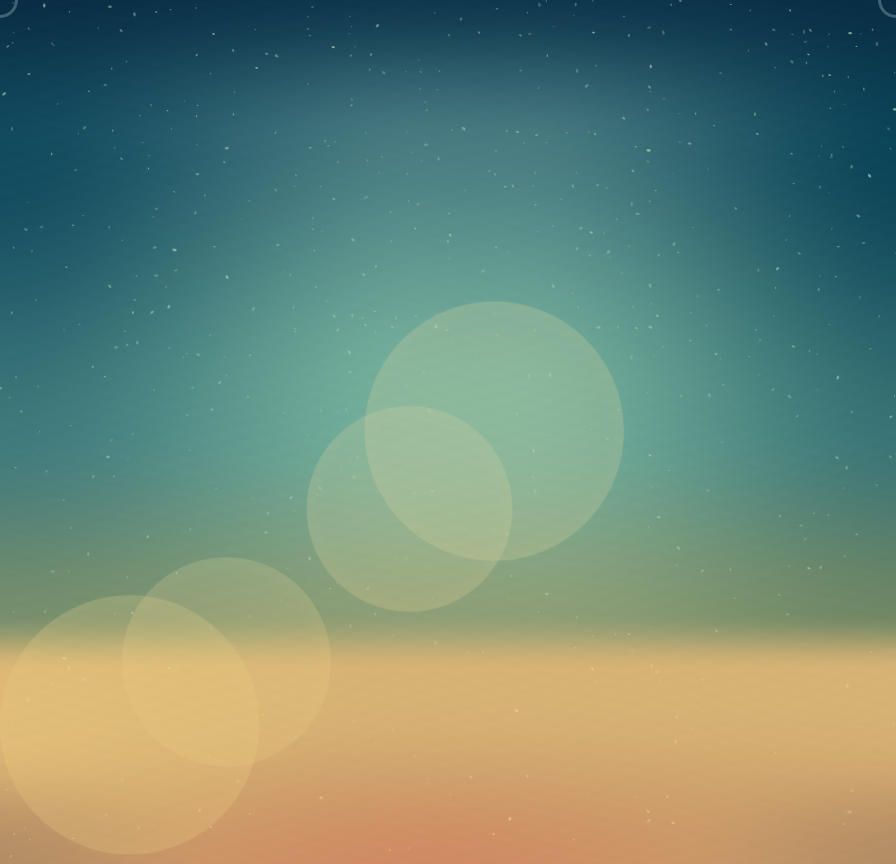
Reproduce this background procedurally as a Shadertoy shader.

```glsl
vec2 hash2(vec2 p) {
    vec3 q = fract(vec3(p.xyx) * vec3(0.1031, 0.1030, 0.0973));
    q += dot(q, q.yzx + 33.33);
    return fract((q.xx + q.yz) * q.zy);
}

float glow(vec2 p, vec2 center, vec2 size) {
    vec2 d = (p - center) / size;
    return exp(-dot(d, d));
}

vec3 sky(vec2 u) {
    float high = smoothstep(0.54, 0.89, u.y);
    float top = smoothstep(0.83, 1.03, u.y);
    float haze = 1.0 - smoothstep(0.26, 0.51, u.y);

    vec3 middle = mix(vec3(0.46, 0.69, 0.61), vec3(0.27, 0.47, 0.50), high);
    middle = mix(middle, vec3(0.04, 0.20, 0.29), top);
    middle = mix(middle, vec3(0.56, 0.62, 0.46), haze);

    vec3 side = mix(vec3(0.25, 0.48, 0.49), vec3(0.07, 0.29, 0.37), smoothstep(0.46, 0.83, u.y));
    side = mix(side, vec3(0.03, 0.17, 0.26), top);
    side = mix(side, vec3(0.47, 0.56, 0.42), haze);

    // The right side stays a little darker than the left
    float edge = smoothstep(0.04, 0.53, abs(u.x - 0.52));
    return mix(middle, side, edge) - 0.03 * smoothstep(0.6, 1.0, u.x) * (1.0 - top);
}

vec3 ground(vec2 u) {
    vec3 color = mix(vec3(0.79, 0.61, 0.41), vec3(0.84, 0.70, 0.46), smoothstep(0.0, 0.20, u.y));
    color = mix(color, vec3(0.82, 0.53, 0.38), 0.85 * glow(u, vec2(0.47, -0.02), vec2(0.27, 0.10)));
    color = mix(color, vec3(0.88, 0.74, 0.46), 0.7 * glow(u, vec2(0.0, 0.18), vec2(0.22, 0.10)));
    float corner = smoothstep(0.25, 0.52, abs(u.x - 0.5)) * (1.0 - smoothstep(0.0, 0.13, u.y));
    return mix(color, vec3(0.66, 0.53, 0.39), 0.7 * corner);
}

float disc(vec2 p, vec2 center, float radius, float px) {
    float d = length(p - center) - radius;
    float fill = 1.0 - smoothstep(-px, px, d);
    return fill * (0.85 + 0.15 * smoothstep(-0.025, 0.0, d));
}

// One jittered, tilted fleck per cell, thinned by slow waves
float specks(vec2 p, float cells, float amount, float px) {
    vec2 id = floor(p * cells);
    vec2 a = hash2(id + cells);
    vec2 b = hash2(id + cells + 71.7);
    vec2 d = (fract(p * cells) - 0.2 - 0.6 * a) / cells;
    float angle = 6.283 * b.x;
    d = mat2(cos(angle), -sin(angle), sin(angle), cos(angle)) * d;
    float size = mix(0.0009, 0.0024, b.y * b.y);
    float shape = length(d * vec2(1.0, 1.6)) - size;
    float cluster = 0.7 + 0.4 * sin(p.x * 17.0 + 3.0 * sin(p.y * 9.0)) * sin(p.y * 21.0 + p.x * 5.0);
    float present = step(fract(a.x * 7.31 + b.y * 3.17), amount * cluster);
    return present * (1.0 - smoothstep(-px, px, shape)) * (0.45 + 0.55 * b.x);
}

void mainImage(out vec4 fragColor, in vec2 fragCoord) {
    vec2 u = fragCoord / iResolution.xy;
    vec2 p = fragCoord / iResolution.y;
    float px = 1.0 / iResolution.y;
    float width = iResolution.x / iResolution.y;

    // Sky melting into the warm ground
    float horizon = smoothstep(0.222, 0.292, u.y);
    vec3 color = mix(ground(u), sky(u), horizon);

    // Translucent discs
    vec3 sunlit = mix(vec3(0.92, 0.80, 0.50), vec3(0.84, 0.82, 0.62), smoothstep(0.2, 0.4, u.y));
    color = mix(color, sunlit, 0.27 * disc(p, vec2(0.572, 0.501), 0.150, px));
    color = mix(color, sunlit, 0.27 * disc(p, vec2(0.474, 0.411), 0.119, px));
    color = mix(color, sunlit, 0.24 * disc(p, vec2(0.262, 0.234), 0.121, px));
    color = mix(color, sunlit, 0.27 * disc(p, vec2(0.150, 0.161), 0.150, px));

    // Scattered flecks, denser toward the top
    float amount = mix(0.10, 0.30, smoothstep(0.2, 0.75, u.y));
    float dust = specks(p, 43.0, amount, px) + 0.7 * specks(p + 3.7, 61.0, 0.6 * amount, px);
    vec3 dustColor = mix(vec3(0.94, 0.82, 0.58), vec3(0.68, 0.80, 0.69), horizon);
    color = mix(color, dustColor, 0.75 * min(dust, 1.0));

    // Faint rings around the two upper corners
    vec2 q = vec2(min(p.x, width - p.x), 1.0 - p.y);
    float ring = 1.0 - smoothstep(0.0008, 0.0008 + 1.5 * px, abs(length(q) - 0.019));
    color = mix(color, vec3(0.45, 0.56, 0.60), 0.55 * ring);

    // Soft woven grain
    color += 0.004 * sin(p.y * 410.0 + 2.0 * sin(p.x * 23.0)) * sin(p.x * 130.0 + p.y * 37.0);
    fragColor = vec4(clamp(color, 0.0, 1.0), 1.0);
}
```
